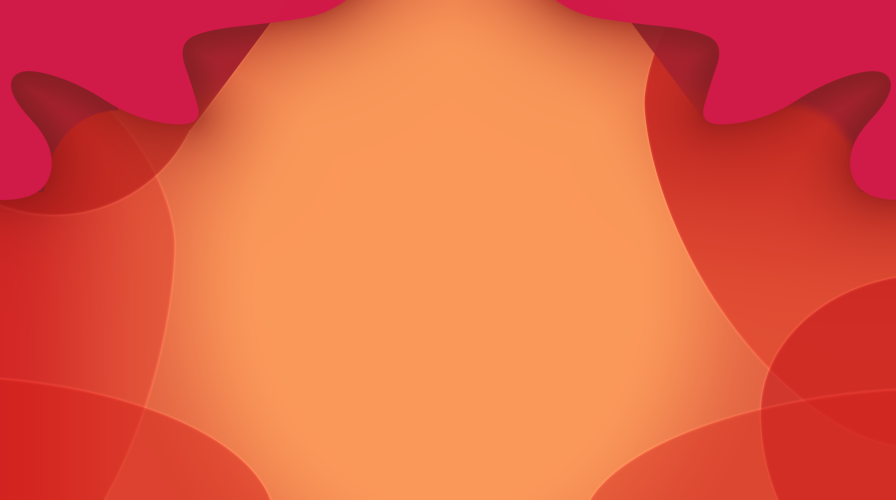
This background is drawn by a Shadertoy shader. Its source:

```glsl
// Draws a warm orange glow framed by translucent red ovals and a wavy crimson curtain.

// Design grid: 430 units tall, x from the left, y down from the top edge.
float pixelSize() { return 430.0 / iResolution.y; }

float fill(float d) {
    float w = 0.75 * pixelSize();
    return 1.0 - smoothstep(-w, w, d);
}

// Distance to an oval with separate upper and lower radii and a roundness power.
float oval(vec2 p, vec2 center, float width, float up, float down, float power) {
    vec2 v = p - center;
    v = abs(v / vec2(width, v.y < 0.0 ? up : down)) + 1e-4;
    float f = pow(pow(v.x, power) + pow(v.y, power), 1.0 / power) - 1.0;
    return f * pixelSize() / max(length(vec2(dFdx(f), dFdy(f))), 1e-5);
}

// Translucent sheet with a faint bright rim.
vec3 layer(vec3 col, vec3 tint, float amount, float d) {
    col = mix(col, tint, amount * fill(d));
    return col + vec3(0.06, 0.05, 0.04) * exp(-d * d / 1.5);
}

// Signed distance to the curtain hem, a smooth spline; negative on the curtain.
float curtain(vec2 p) {
    const vec2 hem[16] = vec2[16](
        vec2(-400, 172), vec2(-34, 172), vec2(36, 172), vec2(48, 127),
        vec2(4, 80), vec2(14, 57), vec2(64, 70), vec2(115, 103),
        vec2(174, 110), vec2(164, 74), vec2(152, 40), vec2(172, 26),
        vec2(240, 19), vec2(280, 12), vec2(310, -10), vec2(330, -40));
    float nearest = 1e6, side = 1.0;
    vec2 a = 0.5 * (hem[0] + hem[1]);
    for (int i = 1; i < 15; i++) {
        vec2 start = 0.5 * (hem[i - 1] + hem[i]);
        vec2 end = 0.5 * (hem[i] + hem[i + 1]);
        for (int k = 1; k <= 8; k++) {
            float t = float(k) / 8.0;
            vec2 b = mix(mix(start, hem[i], t), mix(hem[i], end, t), t);
            vec2 e = b - a, v = p - a;
            vec2 gap = v - e * clamp(dot(v, e) / dot(e, e), 0.0, 1.0);
            nearest = min(nearest, dot(gap, gap));
            // Each crossing below the point flips the side
            if ((a.x > p.x) != (b.x > p.x) && v.y < e.y * v.x / e.x) side = -side;
            a = b;
        }
    }
    return side * sqrt(nearest);
}

void mainImage(out vec4 fragColor, in vec2 fragCoord) {
    vec2 p = (fragCoord - 0.5 * iResolution.xy) * pixelSize();
    p = vec2(384.0 + p.x, 215.0 - p.y);
    vec2 q = vec2(min(p.x, 773.0 - p.x), p.y); // mirrored half
    bool onLeft = p.x < 386.5;

    // Orange glow, redder toward the rim
    float radius = length((p - vec2(385, 240)) * vec2(1.0, 0.85));
    vec3 col = mix(vec3(0.98, 0.595, 0.35), vec3(0.89, 0.39, 0.26),
                   smoothstep(160.0, 290.0, radius));

    // Tall side ovals
    float leftOval = oval(p, vec2(0, 210), 149.0, 163.0, 300.0, 1.7);
    float rightOval = oval(p, vec2(775, 88), 222.0, 232.0, 296.0, 1.63);
    vec3 leftRed = mix(vec3(0.82, 0.14, 0.14), vec3(0.89, 0.34, 0.23),
                       smoothstep(-10.0, 155.0, p.x));
    vec3 rightRed = mix(vec3(0.80, 0.17, 0.14), vec3(0.88, 0.30, 0.20),
                        smoothstep(90.0, 290.0, p.y));
    col = layer(col, leftRed, 0.95, leftOval);
    col = layer(col, rightRed, 0.95, rightOval);

    // Lower corner ovals
    col = layer(col, vec3(0.76, 0.07, 0.10), 0.55,
                oval(p, vec2(800, 355), 147.0, 119.0, 170.0, 2.0));
    col = layer(col, vec3(0.83, 0.12, 0.10), 0.48,
                oval(p, vec2(-60, 450), 295.0, 127.0, 127.0, 2.0));
    col = layer(col, vec3(0.83, 0.14, 0.11), 0.45,
                oval(p, vec2(800, 450), 300.0, 116.0, 116.0, 1.85));

    // Upper lobe: a round end that runs into a straight slope
    float lobe = q.y > 112.0 ? length(q - vec2(45, 55)) - 130.0
                             : dot(q, vec2(0.803, 0.598)) - 197.4;
    if (onLeft) col = layer(col, vec3(0.72, 0.10, 0.09), 0.6, lobe);

    // Curtain shadow
    float hemDistance = curtain(q);
    col = mix(col, vec3(0.52, 0.09, 0.09), 0.55 * exp(-max(hemDistance, 0.0) / 24.0));

    // Maroon folds tucked inside the hem
    vec3 maroon = mix(vec3(0.53, 0.12, 0.15), vec3(0.64, 0.13, 0.18),
                      smoothstep(0.0, 30.0, hemDistance));
    float innerFold = fill(lobe) * smoothstep(115.0, 60.0, q.y)
                    * smoothstep(130.0, 160.0, q.x);
    float outerEdge = length((q - vec2(100, 165)) / vec2(62, 69)) - 1.0;
    float outerFold = smoothstep(0.0, onLeft ? 0.03 : 0.2, outerEdge)
                    * step(q.x, 100.0) * step(q.y, 165.0);
    col = mix(col, maroon, 0.9 * max(innerFold, outerFold));

    // Crimson curtain
    col = mix(col, vec3(0.815, 0.10, 0.28), fill(hemDistance));
    fragColor = vec4(col, 1.0);
}
```
